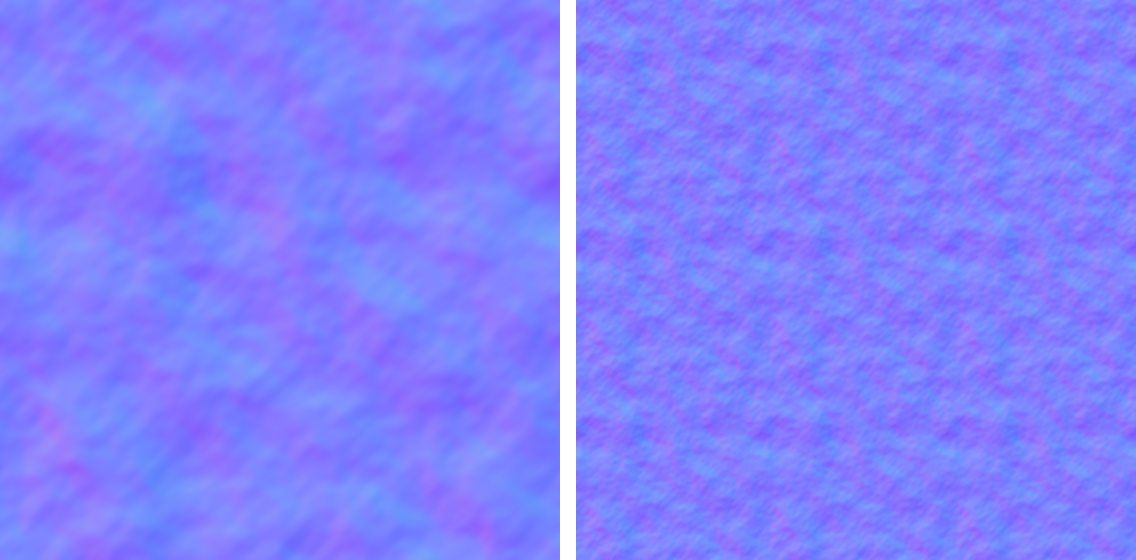
Left, the tile; right, the same tile 3 across and 3 down.
Reproduce this texture map procedurally as a WebGL 2 fragment shader.

```glsl
#version 300 es
precision highp float;
// Tiling normal map of soft, cloudy bumps with a slight lean along the rising diagonal.

uniform vec2 u_resolution;
out vec4 fragColor;

// Integer hash: a random gradient in [-1, 1] for each cell and octave.
vec2 randomGradient(vec2 cell, uint seed) {
  uvec2 h = uvec2(cell) * uvec2(1597u, 3571u) + seed * 7919u;
  uint n = (h.x ^ (h.y << 8)) * 747796405u + h.y;
  n = (n ^ (n >> 15)) * 277803737u;
  n = (n ^ (n >> 13)) * 747796405u;
  n ^= n >> 16;
  return vec2(n & 65535u, n >> 16) / 32767.5 - 1.0;
}

// Wraps a cell of the diagonal lattice, which repeats by (size.x, +-size.y).
vec2 wrapCell(vec2 cell, vec2 size) {
  float turns = floor((cell.x + 0.5) / size.x);
  cell -= turns * size;
  cell.y -= 2.0 * size.y * floor((cell.y + 0.5) / (2.0 * size.y));
  return cell;
}

// Analytic slope of gradient noise, in lattice units.
vec2 noiseSlope(vec2 p, vec2 size, uint seed) {
  vec2 cell = floor(p), f = p - cell;
  vec2 fade = f * f * f * (f * (f * 6.0 - 15.0) + 10.0);
  vec2 fadeSlope = 30.0 * f * f * (f - 1.0) * (f - 1.0);
  vec2 slope = vec2(0.0);
  for (int k = 0; k < 4; k++) {
    vec2 corner = vec2(k & 1, k >> 1);
    vec2 gradient = randomGradient(wrapCell(cell + corner, size), seed);
    vec2 weight = mix(1.0 - fade, fade, corner);
    float ramp = dot(gradient, f - corner);
    slope += gradient * weight.x * weight.y
           + ramp * (2.0 * corner - 1.0) * fadeSlope * weight.yx;
  }
  return slope;
}

void main() {
  vec2 uv = gl_FragCoord.xy / u_resolution;

  // Sum the slopes of four octaves: broad patches first, then finer, leaning bumps.
  vec2 slope = vec2(0.0);
  vec2 size = vec2(4.0, 3.0);
  float strength = 1.7;
  for (uint octave = 0u; octave < 4u; octave++) {
    vec2 p = size * vec2(uv.x + uv.y, uv.x - uv.y);
    vec2 s = noiseSlope(p, size, octave + 11u) * size / size.x;
    slope += strength * vec2(s.x + s.y, s.x - s.y);
    strength *= 0.66;
    size = floor(size * vec2(1.75, 2.0) + 0.1);
  }

  // Encode the normal, with green pointing down the canvas.
  vec3 normal = normalize(vec3(slope * vec2(-0.056, 0.066), 1.0));
  fragColor = vec4(0.5 + 0.5 * normal, 1.0);
}
```
